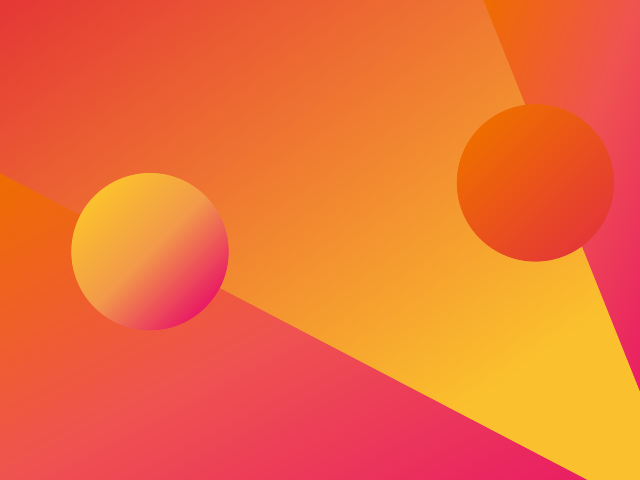
Give the GLSL for this background, as a WebGL 2 fragment shader.

```glsl
#version 300 es
precision highp float;
// Warm gradient backdrop with two slanted corner panels and two gradient discs.

uniform vec2 u_resolution;
out vec4 outColor;

const vec3 RED    = vec3(0.898, 0.224, 0.208);
const vec3 AMBER  = vec3(0.984, 0.753, 0.176);
const vec3 ORANGE = vec3(0.937, 0.424, 0.000);
const vec3 CORAL  = vec3(0.937, 0.325, 0.314);
const vec3 PEACH  = vec3(0.949, 0.600, 0.290);
const vec3 PINK   = vec3(0.914, 0.118, 0.388);

// Blend through three evenly spaced colours.
vec3 ramp(vec3 first, vec3 middle, vec3 last, float t) {
    vec3 lower = mix(first, middle, clamp(2.0 * t, 0.0, 1.0));
    return mix(lower, last, clamp(2.0 * t - 1.0, 0.0, 1.0));
}

// Position along the line from start to end, 0 to 1.
float along(vec2 p, vec2 start, vec2 end) {
    vec2 axis = end - start;
    return clamp(dot(p - start, axis) / dot(axis, axis), 0.0, 1.0);
}

// Position across a box, with level lines parallel to its other diagonal.
float acrossBox(vec2 p, vec2 corner, vec2 opposite) {
    vec2 q = (p - corner) / (opposite - corner);
    return clamp(0.5 * (q.x + q.y), 0.0, 1.0);
}

// Signed distance to the line from a to b, negative on its right.
float lineDistance(vec2 p, vec2 a, vec2 b) {
    vec2 d = normalize(b - a);
    return dot(p - a, vec2(-d.y, d.x));
}

float coverage(float dist, float pixel) {
    return 1.0 - smoothstep(-0.5 * pixel, 0.5 * pixel, dist);
}

// Position across a disc from its upper left rim to its lower right rim.
float acrossDisc(vec2 p, vec2 center, float radius) {
    vec2 reach = radius * vec2(0.68, -0.68);
    return along(p, center - reach, center + reach);
}

void main() {
    float pixel = 1.0 / u_resolution.y;
    vec2 p = gl_FragCoord.xy * pixel;

    // Backdrop
    vec3 color = mix(RED, AMBER, along(p, vec2(0.014, 0.980), vec2(0.719, -0.027)));

    // Lower left panel
    vec2 lowA = vec2(0.0, 0.639);
    vec2 lowB = vec2(1.224, 0.0);
    vec3 panel = ramp(ORANGE, CORAL, PINK, acrossBox(p, lowA, lowB));
    color = mix(color, panel, coverage(lineDistance(p, lowA, lowB), pixel));

    // Upper right panel
    vec2 highA = vec2(1.007, 1.0);
    vec2 highB = vec2(1.3333, 0.184);
    panel = ramp(ORANGE, CORAL, PINK, acrossBox(p, highA, highB));
    color = mix(color, panel, coverage(-lineDistance(p, highA, highB), pixel));

    // Discs
    float radius = 0.164;
    vec2 leftCenter = vec2(0.3125, 0.4757);
    vec3 disc = ramp(AMBER, PEACH, PINK, acrossDisc(p, leftCenter, radius));
    color = mix(color, disc, coverage(distance(p, leftCenter) - radius, pixel));

    vec2 rightCenter = vec2(1.1155, 0.619);
    disc = mix(ORANGE, RED, acrossDisc(p, rightCenter, radius));
    color = mix(color, disc, coverage(distance(p, rightCenter) - radius, pixel));

    outColor = vec4(color, 1.0);
}
```
